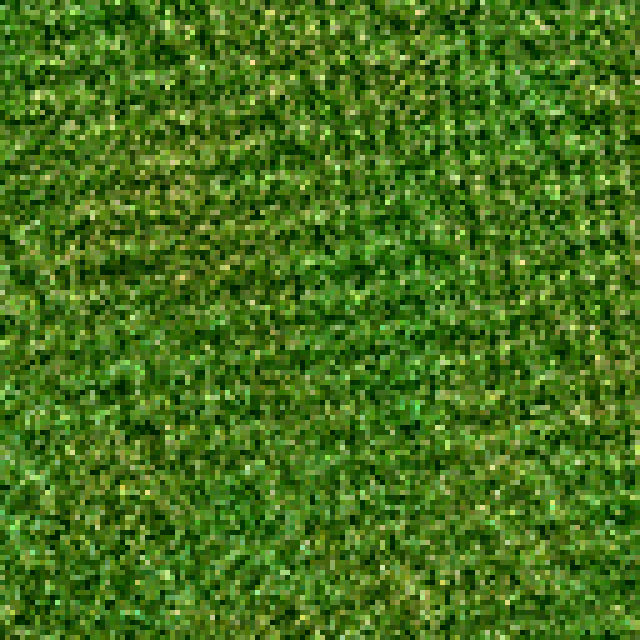
Reproduce this texture procedurally as a Shadertoy shader.

```glsl
#define CELLS 128.0
#define BLADE_HALF 0.6
#define BLADE_FALLOFF 5.0
#define PATCH_TINT 0.11
#define CELL_TINT 0.05
#define SOIL vec3(0.05, 0.22, 0.00)
#define SHADE vec3(0.15, 0.32, 0.01)
#define MOSS vec3(0.24, 0.42, 0.06)
#define GRASS vec3(0.33, 0.51, 0.13)
#define LEAF vec3(0.43, 0.61, 0.24)
#define TIP vec3(0.56, 0.74, 0.36)

float hash(vec2 p, float seed) {
    return fract(sin(dot(p, vec2(127.1, 311.7)) + seed * 74.7) * 43758.5453);
}

// Nearly normal random value with unit variance
float bell(vec2 p, float seed) {
    return 2.0 * (hash(p, seed) + hash(p, seed + 1.0) + hash(p, seed + 2.0) - 1.5);
}

float valueNoise(vec2 p, float seed) {
    vec2 i = floor(p), f = fract(p);
    f = f * f * (3.0 - 2.0 * f);
    float low = mix(hash(i, seed), hash(i + vec2(1, 0), seed), f.x);
    float high = mix(hash(i + vec2(0, 1), seed), hash(i + vec2(1, 1), seed), f.x);
    return mix(low, high, f.y);
}

// Soft patches, about -0.5 to 0.5
float patches(vec2 uv, float seed) {
    return 0.55 * valueNoise(uv * 5.0, seed)
         + 0.45 * valueNoise(uv * 14.0, seed + 1.0) - 0.5;
}

// Light and dark blades, short and turned every way
float bladeTone(vec2 cell) {
    float tone = 0.0;
    for (int y = -2; y <= 2; y++)
    for (int x = -2; x <= 2; x++) {
        vec2 home = cell + vec2(x, y);
        vec2 root = home + vec2(hash(home, 1.0), hash(home, 2.0)) - 0.5;
        float angle = 3.14159 * hash(home, 3.0);
        vec2 along = vec2(cos(angle), sin(angle));
        vec2 offset = cell - root;
        offset -= along * clamp(dot(offset, along), -BLADE_HALF, BLADE_HALF);
        tone += bell(home, 4.0) * exp(-BLADE_FALLOFF * dot(offset, offset));
    }
    return tone;
}

// Colour ramp over a normally spread tone
vec3 grassRamp(float tone) {
    vec3 color = mix(SOIL, SHADE, clamp((tone + 1.70) / 0.80, -0.8, 1.0));
    color = mix(color, MOSS, clamp((tone + 0.90) / 0.69, 0.0, 1.0));
    color = mix(color, GRASS, clamp((tone + 0.21) / 0.62, 0.0, 1.0));
    color = mix(color, LEAF, clamp((tone - 0.41) / 0.63, 0.0, 1.0));
    return mix(color, TIP, clamp((tone - 1.04) / 0.77, 0.0, 2.2));
}

vec3 cellColor(vec2 cell) {
    vec2 uv = cell / CELLS;
    float tone = bladeTone(cell) + 0.6 * patches(uv, 11.0);
    vec3 color = grassRamp(tone);

    // Dry yellow and fresh green areas, then a tint for each cell
    float warmth = patches(uv, 21.0);
    color += PATCH_TINT * 2.0 * warmth * color.g * vec3(1.5, -0.2, 0.1);
    vec3 tint = vec3(bell(cell, 31.0), 0.3 * bell(cell, 35.0), bell(cell, 39.0));
    color += CELL_TINT * 2.0 * tint * color.g;
    return clamp(color, 0.0, 1.0);
}

void mainImage(out vec4 fragColor, in vec2 fragCoord) {
    // Four samples smooth the cell borders
    vec3 color = vec3(0.0);
    for (int i = 0; i < 4; i++) {
        vec2 jitter = 0.5 * vec2(i % 2, i / 2) - 0.25;
        vec2 uv = (fragCoord + jitter) / iResolution.y;
        color += 0.25 * cellColor(floor(uv * CELLS));
    }
    fragColor = vec4(color, 1.0);
}
```
